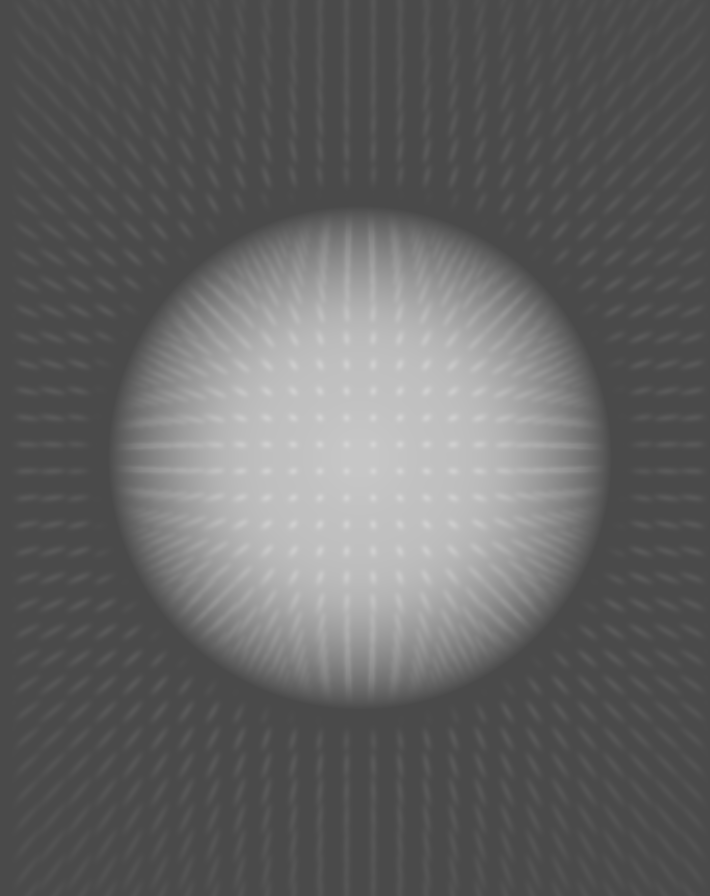
A WebGL 2 fragment shader for this background:

```glsl
#version 300 es
precision highp float;
// A pale soft-edged sphere on dark grey, crossed by a grid of faint dots.
// The dots are zoom-blurred away from the sphere's centre, so they stretch
// into rays; inside the sphere the grid also bulges. Units: canvas height.

#define CENTER vec2(0.507, 0.489)
#define RADIUS 0.281
#define SPACING 0.0298
#define DOT_SIZE 0.0040
#define BACK_GREY 0.290
#define SPHERE_GREY 0.750
#define DOT_GLOW 0.046
#define RAY_GLOW 0.050
#define GRID_HALF_WIDTH 0.384
#define SAMPLES 32

uniform vec2 u_resolution;
out vec4 fragColor;

// Soft round dots in the middle of each grid cell.
float dotGrid(vec2 p) {
    vec2 cell = (fract(p / SPACING) - 0.5) * SPACING;
    return exp(-dot(cell, cell) / (DOT_SIZE * DOT_SIZE));
}

// Dots smeared along the radius; stretch is relative to the distance.
float radialStreaks(vec2 p, float stretch) {
    float sum = 0.0;
    float total = 0.0;
    for (int i = 0; i < SAMPLES; i++) {
        float t = (float(i) + 0.5) / float(SAMPLES);
        float weight = 0.3 + 4.0 * t * (1.0 - t);
        sum += weight * dotGrid(p * (1.0 + stretch * (t - 0.5)));
        total += weight;
    }
    // Restore the brightness lost by spreading each dot over its streak.
    float gain = 1.0 + stretch * length(p) / (DOT_SIZE * 2.6);
    return min(sum / total * gain, 1.4);
}

// Flat in the middle, falling ever faster towards the rim.
float sphereShade(float s) {
    float dome = 1.25 * pow(max(1.0 - s * s, 0.0), 0.85);
    float h = max(0.16 - abs(dome - 1.0), 0.0);
    return min(dome, 1.0) - h * h / 0.64;
}

void main() {
    vec2 p = (gl_FragCoord.xy - CENTER * u_resolution) / u_resolution.y;
    float r = length(p);
    float s = r / RADIUS;

    // Sphere body with a small glow at its heart.
    float body = sphereShade(s);
    float grey = mix(BACK_GREY, SPHERE_GREY, body);
    grey += 0.028 * exp(-r * r / 0.0035);

    // Bulging grid inside the sphere, with longer rays near the rim.
    float inside = 1.0 - smoothstep(0.86, 1.0, s);
    float outside = smoothstep(1.02, 1.17, s);
    float rim = smoothstep(0.42, 0.92, s);
    float bulge = s < 1.0 ? 1.0 + 0.28 * pow(s, 5.0) : 1.0;
    float stretch = s < 1.0 ? mix(0.11, 0.30, rim) : 0.085;
    float streaks = radialStreaks(p * bulge, stretch);

    // Outer rays dim with distance and stop short of the side borders.
    float falloff = mix(1.0, 0.55, smoothstep(1.1, 2.1, s));
    float sides = 1.0 - smoothstep(-0.008, 0.008, abs(p.x) - GRID_HALF_WIDTH);
    grey += streaks * DOT_GLOW * inside;
    grey += streaks * RAY_GLOW * outside * falloff * sides;

    fragColor = vec4(vec3(grey), 1.0);
}
```
